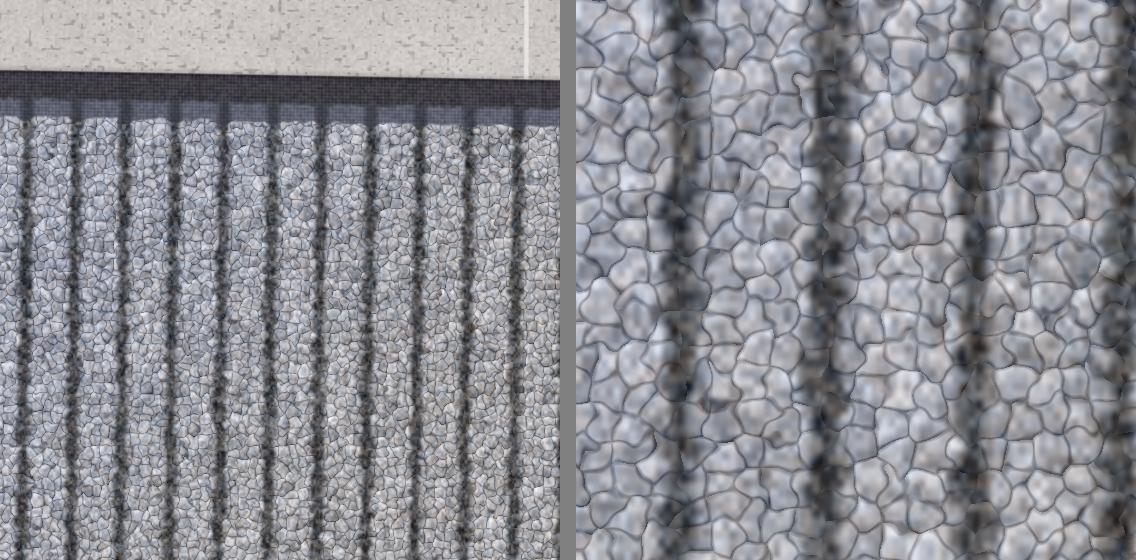
Left, the full canvas; right, a detail of the centre.
Reproduce this texture procedurally as a WebGL 1 fragment shader.

```glsl
precision highp float;
// Ribbed grey loop-pile mat with a woven dark hem, lying on a pale stone floor.
uniform vec2 u_resolution;

const float PITCH = 0.0877;       // distance between grooves
const float LOOPS_PER_RIB = 5.0;  // loop columns in one pitch
const float LOOP_HEIGHT = 0.0185;

float hash(vec2 p) {
  vec3 q = fract(p.xyx * 0.1031);
  q += dot(q, q.yzx + 33.33);
  return fract((q.x + q.y) * q.z);
}

float noise(vec2 p) {
  vec2 i = floor(p), f = fract(p);
  f = f * f * (3.0 - 2.0 * f);
  float low = mix(hash(i), hash(i + vec2(1.0, 0.0)), f.x);
  float high = mix(hash(i + vec2(0.0, 1.0)), hash(i + 1.0), f.x);
  return mix(low, high, f.y);
}

float fbm(vec2 p) {
  float sum = 0.0, gain = 0.5;
  for (int i = 0; i < 4; i++) {
    sum += gain * noise(p);
    p = p * 2.03 + 17.3;
    gain *= 0.5;
  }
  return sum / 0.9375;
}

// Nearest yarn loop: xy = offset from its centre, z = gap to neighbour, w = id.
vec4 yarnLoop(vec2 p) {
  vec2 cell = floor(p), nearest = vec2(0.0);
  float first = 9.0, second = 9.0, id = 0.0;
  for (int j = -1; j <= 1; j++) {
    for (int i = -1; i <= 1; i++) {
      vec2 c = cell + vec2(float(i), float(j));
      vec2 jitter = vec2(hash(c + 41.7), hash(c + 93.1));
      vec2 offset = p - c - 0.5 - (jitter - 0.5) * vec2(0.55, 0.85);
      float d = length(offset);
      if (d < first) {
        second = first;
        first = d;
        nearest = offset;
        id = hash(c + 7.9);
      } else {
        second = min(second, d);
      }
    }
  }
  return vec4(nearest, second - first, id);
}

vec3 stoneFloor(vec2 p, float px) {
  float cloud = fbm(p * vec2(7.0, 11.0));
  float grain = noise(p * 210.0) - 0.5;
  float pits = smoothstep(0.70, 0.92, noise(p * vec2(130.0, 160.0) + 50.0));
  vec3 stone = vec3(0.80, 0.78, 0.77) + 0.09 * (cloud - 0.5) + 0.07 * grain;
  stone -= 0.13 * pits;
  float grout = 1.0 - smoothstep(0.0025, 0.0025 + 1.5 * px, abs(p.x - 0.940));
  return mix(stone, vec3(0.92, 0.91, 0.91), 0.85 * grout);
}

// Depth runs downward from the outer edge of the hem.
vec3 wovenHem(vec2 p, float depth, float grooveDist) {
  vec2 thread = vec2(p.x + depth, p.x - depth) * 6.28318 / 0.0125;
  float weave = sin(thread.x) * sin(thread.y);
  float inner = smoothstep(0.047, 0.055, depth + 0.005 * (noise(p * 120.0) - 0.5));
  vec3 tone = mix(vec3(0.245, 0.235, 0.265), vec3(0.37, 0.38, 0.44), inner);
  tone += 0.04 * weave + 0.09 * (noise(p * 190.0) - 0.5);
  tone *= 1.0 - 0.35 * inner * (1.0 - smoothstep(0.004, 0.018, grooveDist));
  float lip = smoothstep(0.0, 0.003, depth) - smoothstep(0.004, 0.010, depth);
  return tone - 0.05 * lip;
}

vec3 ribbedPile(vec2 p, float ribCoord, float grooveDist) {
  vec2 warp = vec2(noise(p * 95.0), noise(p * 95.0 + 31.0)) - 0.5;
  vec2 q = vec2(ribCoord * LOOPS_PER_RIB, p.y / LOOP_HEIGHT) + 0.55 * warp;
  vec4 yarn = yarnLoop(q);
  float fibre = noise(p * vec2(230.0, 190.0) + yarn.w * 19.0) - 0.5;
  float strand = noise(p * 115.0 + 70.0) - 0.5;

  // Rounded loops lit from the upper left, with dark gaps between them.
  float tone = 0.68 + 0.11 * (yarn.w - 0.5) + 0.13 * dot(yarn.xy, vec2(-0.5, 0.8));
  tone += 0.23 * fibre + 0.16 * strand;
  tone -= 0.20 * (1.0 - smoothstep(0.02, 0.24, yarn.z));
  tone += 0.06 * (fbm(p * 9.0) - 0.5);

  // Ragged groove edges, where scattered fibres catch some light.
  float ragged = grooveDist + 0.011 * (noise(p * 75.0 + 11.0) - 0.5);
  float groove = 1.0 - smoothstep(0.003, 0.017, ragged);
  float grooveTone = 0.27 + 0.25 * fibre + 0.22 * strand;
  tone = mix(tone, grooveTone, 0.92 * groove);

  // Cool grey wool, warmer toward the lower right, with flecks of tint.
  float warmth = smoothstep(0.2, 1.3, p.x + 0.7 - p.y);
  vec3 tint = mix(vec3(-0.018, -0.005, 0.042), vec3(0.004, 0.0, 0.012), warmth);
  float fleck = noise(p * 140.0 + 23.0) - 0.5;
  return vec3(tone) + tint * (1.0 - 0.6 * groove) + fleck * vec3(0.05, 0.0, -0.05);
}

void main() {
  vec2 p = gl_FragCoord.xy / u_resolution;
  float px = 1.0 / min(u_resolution.x, u_resolution.y);

  float bend = 0.0015 * (noise(vec2(p.y * 9.0, 4.0)) - 0.5);
  float ribCoord = (p.x - 0.038 - 0.0143 * p.y + bend) / PITCH;
  float grooveDist = abs(fract(ribCoord + 0.5) - 0.5) * PITCH;

  float depth = 0.875 - 0.018 * p.x - p.y;
  float pileEdge = 0.083 + 0.007 * (noise(p * vec2(70.0, 20.0)) - 0.5)
                 + 0.006 * (1.0 - smoothstep(0.004, 0.018, grooveDist));

  vec3 color = stoneFloor(p, px);
  color *= 1.0 - 0.12 * smoothstep(-0.012, 0.0, depth);
  color = mix(color, wovenHem(p, depth, grooveDist), smoothstep(-px, px, depth));
  float pile = smoothstep(-1.5 * px, 1.5 * px, depth - pileEdge);
  color = mix(color, ribbedPile(p, ribCoord, grooveDist), pile);
  gl_FragColor = vec4(clamp(color, 0.0, 1.0), 1.0);
}
```
